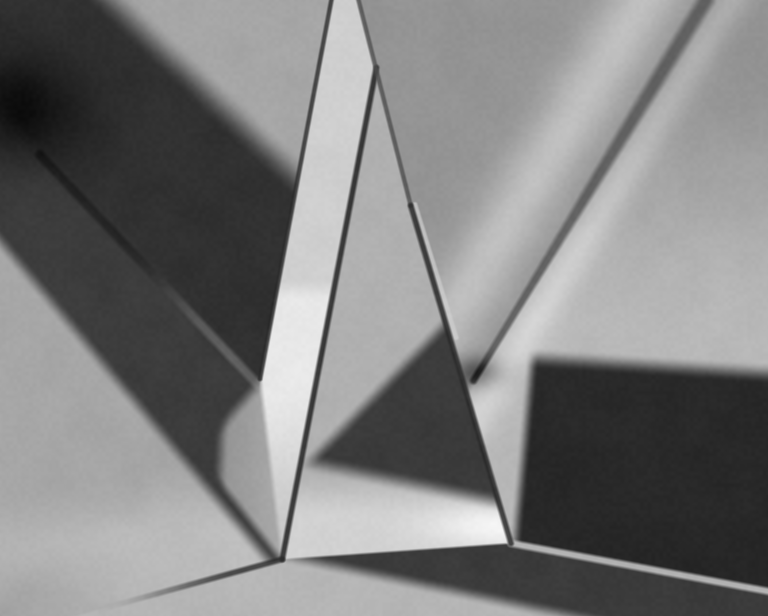
Give the GLSL for this background, as a Shadertoy shader.

```glsl
// Fold corners, in units of canvas height
const vec2 STRIP_TOP = vec2(0.539, 1.0);
const vec2 STRIP_FOLD = vec2(0.423, 0.385);
const vec2 APEX = vec2(0.612, 0.890);
const vec2 BASE_LEFT = vec2(0.459, 0.092);
const vec2 BASE_RIGHT = vec2(0.831, 0.118);
const vec2 PANE_TOP = vec2(0.583, 1.0);
const vec2 PANE_BEND = vec2(0.668, 0.666);
const vec2 CREASE_TOP = vec2(1.148, 1.0);
const vec2 CREASE_END = vec2(0.770, 0.382);
const vec2 FLOOR_LEFT = vec2(0.163, 0.011);
const vec2 FLOOR_RIGHT = vec2(1.250, 0.040);

// Tones and softness
const float SHADOW = 0.19;
const float DEEP_SHADOW = 0.15;
const float INK = 0.16;
const float PAPER = 0.65;
const float CRISP = 0.003;
const float SOFT = 0.014;
const float GRAIN = 0.018;

// Half plane on the left of the direction a to b
float halfPlane(vec2 p, vec2 a, vec2 b, float blur) {
    vec2 d = normalize(b - a), q = p - a;
    return smoothstep(-blur, blur, d.x * q.y - d.y * q.x);
}

float segmentDistance(vec2 p, vec2 a, vec2 b) {
    vec2 d = b - a, q = p - a;
    return length(q - d * clamp(dot(q, d) / dot(d, d), 0.0, 1.0));
}

float stroke(vec2 p, vec2 a, vec2 b, float width) {
    return 1.0 - smoothstep(0.3 * width, 1.5 * width, segmentDistance(p, a, b));
}

float glow(vec2 p, vec2 center, vec2 size) {
    vec2 q = (p - center) / size;
    return exp(-dot(q, q));
}

float hash(vec2 p) {
    p = fract(p * vec2(0.1031, 0.1137));
    p += dot(p, p.yx + 33.33);
    return fract((p.x + p.y) * p.x * 97.0);
}

float noise(vec2 p) {
    vec2 i = floor(p), f = fract(p);
    f = f * f * (3.0 - 2.0 * f);
    return mix(mix(hash(i), hash(i + vec2(1, 0)), f.x),
               mix(hash(i + vec2(0, 1)), hash(i + 1.0), f.x), f.y);
}

float leftWall(vec2 p) {
    float tone = PAPER + 0.09 * smoothstep(0.20, 0.08, p.y - 0.15 * p.x);
    tone -= 0.10 * glow(p, vec2(0.0, 0.0), vec2(0.20, 0.10));

    // Broad diagonal shadow with a crease through it
    vec2 creaseStart = vec2(0.065, 0.748), creaseEnd = vec2(0.420, 0.375);
    float band = halfPlane(p, vec2(0.0, 0.609), vec2(0.440, 0.085), SOFT)
               * halfPlane(p, vec2(0.480, 0.715), vec2(0.179, 1.0), 0.030);
    float dark = mix(0.235, SHADOW, halfPlane(p, creaseStart, creaseEnd, 0.02));
    dark -= 0.14 * glow(p, vec2(0.02, 0.82), vec2(0.12, 0.09));
    float along = smoothstep(0.20, 0.36, p.x);
    dark += mix(-0.07, 0.16, along) * stroke(p, creaseStart, creaseEnd, 0.008);
    tone = mix(tone, dark, band);

    // Pale facet beside the foot of the strip
    float facet = halfPlane(p, creaseEnd, vec2(0.361, 0.308), SOFT)
                * halfPlane(p, vec2(0.361, 0.308), vec2(0.357, 0.215), SOFT)
                * halfPlane(p, vec2(0.360, 0.215), vec2(0.450, 0.100), 0.010);
    return mix(tone, 0.58 + 0.8 * (p.x - 0.36), facet);
}

float strip(vec2 p) {
    return 0.81 + 0.10 * smoothstep(0.55, 0.51, p.y) - 0.12 * smoothstep(0.38, 0.15, p.y);
}

float pane(vec2 p) {
    float tone = 0.69 + 0.13 * smoothstep(0.25, 0.15, p.y);
    tone += 0.14 * glow(p, vec2(0.80, 0.145), vec2(0.10, 0.035));
    float shade = halfPlane(p, vec2(0.725, 0.475), vec2(0.497, 0.243), SOFT)
                * halfPlane(p, vec2(0.497, 0.250), vec2(0.800, 0.187), 0.018);
    return mix(tone, SHADOW + 0.04, shade);
}

float rightWall(vec2 p) {
    float beyond = halfPlane(p, CREASE_END, CREASE_TOP, 0.008);
    vec2 d = normalize(CREASE_TOP - CREASE_END), q = p - CREASE_END;
    float offset = d.y * q.x - d.x * q.y;
    float nearTone = 0.58 + 0.17 * glow(p, p + vec2(offset + 0.085, 0.0), vec2(0.055, 1.0));
    float farTone = mix(0.72, 0.57, smoothstep(0.45, 0.95, p.y)) + 0.11 * exp(-pow((offset - 0.035) / 0.03, 2.0));
    float tone = mix(farTone, nearTone, beyond);
    float width = mix(0.006, 0.013, smoothstep(0.4, 1.0, p.y));
    tone = mix(tone, 0.34, 0.85 * stroke(p, CREASE_TOP, CREASE_END, width));
    tone -= 0.28 * glow(p, vec2(0.775, 0.395), vec2(0.045, 0.025));

    // Block of shadow
    float shade = halfPlane(p, vec2(1.250, 0.394), vec2(0.855, 0.420), 0.018)
                * halfPlane(p, vec2(0.866, 0.420), vec2(0.839, 0.129), 0.012);
    return mix(tone, DEEP_SHADOW + 0.03 * p.y, shade);
}

float floorTone(vec2 p) {
    float shade = halfPlane(p, vec2(0.500, 0.090), vec2(0.930, 0.0), SOFT);
    return mix(0.71, 0.23, shade);
}

void mainImage(out vec4 fragColor, in vec2 fragCoord) {
    vec2 p = fragCoord / iResolution.y;
    p.x *= 1.249 * iResolution.y / iResolution.x;

    // Planes, from back to front
    float inStrip = halfPlane(p, STRIP_TOP, STRIP_FOLD, CRISP) * halfPlane(p, STRIP_FOLD, BASE_LEFT, 0.006);
    float inRight = halfPlane(p, PANE_TOP, PANE_BEND, CRISP) * halfPlane(p, PANE_BEND, BASE_RIGHT, CRISP);
    float onFloor = halfPlane(p, BASE_LEFT, FLOOR_LEFT, CRISP) * halfPlane(p, BASE_RIGHT, BASE_LEFT, CRISP)
                  * halfPlane(p, FLOOR_RIGHT, BASE_RIGHT, CRISP);
    float tone = mix(leftWall(p), strip(p), inStrip);
    tone = mix(tone, pane(p), halfPlane(p, APEX, BASE_LEFT, CRISP));
    tone = mix(tone, rightWall(p), inRight);
    tone = mix(tone, floorTone(p), onFloor);

    // Seams and lit edges
    vec2 lift = vec2(0.007, 0.002);
    tone = mix(tone, 0.82, 0.7 * stroke(p, PANE_BEND + lift, vec2(0.735, 0.45) + lift, 0.004));
    tone = mix(tone, 0.76, 0.9 * stroke(p, BASE_RIGHT, FLOOR_RIGHT, 0.006));
    tone = mix(tone, INK, 0.8 * stroke(p, STRIP_TOP, STRIP_FOLD, 0.004));
    tone = mix(tone, INK, 0.9 * stroke(p, APEX, BASE_LEFT, 0.005));
    tone = mix(tone, 0.30, 0.8 * stroke(p, PANE_TOP, PANE_BEND, 0.004));
    tone = mix(tone, INK, 0.85 * stroke(p, PANE_BEND, BASE_RIGHT, 0.005));
    tone = mix(tone, INK, 0.8 * smoothstep(0.15, 0.40, p.x) * stroke(p, FLOOR_LEFT, BASE_LEFT, 0.005));

    tone += GRAIN * (noise(p * 160.0) + noise(p * 23.0) - 1.0);
    fragColor = vec4(vec3(clamp(tone, 0.0, 1.0)), 1.0);
}
```
